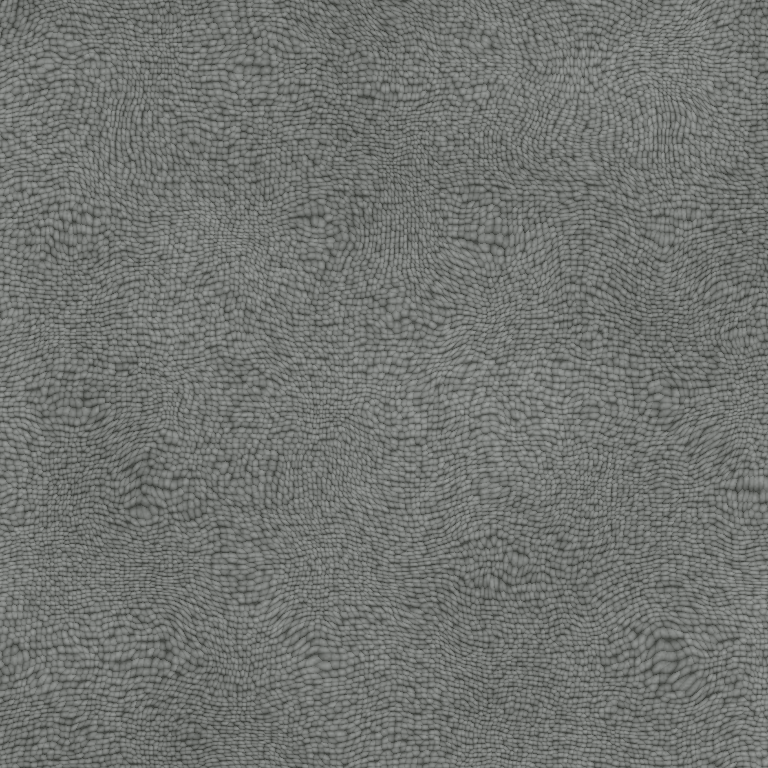
Reproduce this texture procedurally as a three.js fragment shader.

```glsl
// Grey terry cloth: a warped grid of small overlapping yarn loops whose lean
// drifts from place to place, so they line up as rows, columns or diagonals.
// Each pixel keeps the highest nearby loop and shades it by height and slope.
varying vec2 vUv;

const float LOOPS_ACROSS = 138.0;
const float LOOP_JITTER = 0.42;
const vec2 LOOP_RADII = vec2(0.80, 0.55);
const vec2 LIGHT_DIRECTION = vec2(0.45, 0.89);
const vec3 GAP_COLOR = vec3(0.330, 0.340, 0.325);
const vec3 LOOP_COLOR = vec3(0.560, 0.570, 0.560);

float hash(vec2 p) {
  vec3 q = fract(vec3(p.xyx) * 0.1031);
  q += dot(q, q.yzx + 33.33);
  return fract((q.x + q.y) * q.z);
}

vec2 hash2(vec2 p) {
  return vec2(hash(p), hash(p + 57.3));
}

float noise(vec2 p) {
  vec2 cell = floor(p);
  vec2 f = fract(p);
  f = f * f * (3.0 - 2.0 * f);
  float low = mix(hash(cell), hash(cell + vec2(1.0, 0.0)), f.x);
  float high = mix(hash(cell + vec2(0.0, 1.0)), hash(cell + 1.0), f.x);
  return mix(low, high, f.y);
}

float fbm(vec2 p) {
  float sum = 0.0;
  float weight = 0.53;
  for (int i = 0; i < 4; i++) {
    sum += weight * noise(p);
    p = p * 2.03 + 17.1;
    weight *= 0.5;
  }
  return sum;
}

vec2 noiseOffset(vec2 p) {
  return vec2(noise(p + 11.7), noise(p + 83.2)) - 0.5;
}

vec2 rotate(vec2 p, float angle) {
  float c = cos(angle);
  float s = sin(angle);
  return vec2(c * p.x + s * p.y, c * p.y - s * p.x);
}

// Bends the straight grid in broad sweeps and small wobbles.
vec2 warpedGrid(vec2 uv) {
  vec2 sweep = 6.5 * noiseOffset(uv * 9.0);
  vec2 wobble = 1.4 * noiseOffset(uv * 31.0);
  return uv * LOOPS_ACROSS + sweep + wobble;
}

// Local lean of the loops; the lower part settles into level rows.
float leanAngle(vec2 uv) {
  float wander = 4.2 * (fbm(uv * 6.0 + 4.0) - 0.5) - 0.3;
  return wander * mix(0.45, 1.0, smoothstep(0.25, 0.38, uv.y));
}

// Returns height, slope toward the light and random tone of the top loop.
vec3 topLoop(vec2 p, float angle) {
  vec2 cell = floor(p);
  vec3 best = vec3(-0.15, 0.0, 0.5);
  for (int j = -1; j <= 1; j++) {
    for (int i = -1; i <= 1; i++) {
      vec2 id = cell + vec2(float(i), float(j));
      vec2 random = hash2(id);
      vec2 d = p - id - 0.5 - LOOP_JITTER * (random - 0.5);
      float turn = angle + 0.7 * (random.x - 0.5);
      vec2 scaled = rotate(d, turn) / LOOP_RADII;
      float height = 1.0 - dot(scaled, scaled);
      if (height > best.x) {
        best = vec3(height, dot(d, LIGHT_DIRECTION), hash(id + 201.0));
      }
    }
  }
  return best;
}

// Soft folds and worn patches, partly drawn out along the weave.
float clothShade(vec2 uv) {
  float patches = fbm(uv * 4.5 + 30.0) - 0.5;
  float columns = noise(uv * vec2(13.0, 2.5) + 61.0) - 0.5;
  float rows = noise(uv * vec2(2.5, 12.0) + 92.0) - 0.5;
  return 0.42 * patches + 0.14 * columns + 0.10 * rows;
}

void main() {
  vec3 pile = topLoop(warpedGrid(vUv), leanAngle(vUv));
  float fibre = noise(vUv * 420.0) - 0.5;

  float tone = 0.51 + 0.92 * (pile.x - 0.62);
  tone += 0.35 * pile.y + 0.34 * (pile.z - 0.5);
  tone += 0.24 * fibre + clothShade(vUv);

  vec3 color = mix(GAP_COLOR, LOOP_COLOR, clamp(tone, -0.45, 1.4));
  gl_FragColor = vec4(color, 1.0);
}
```
